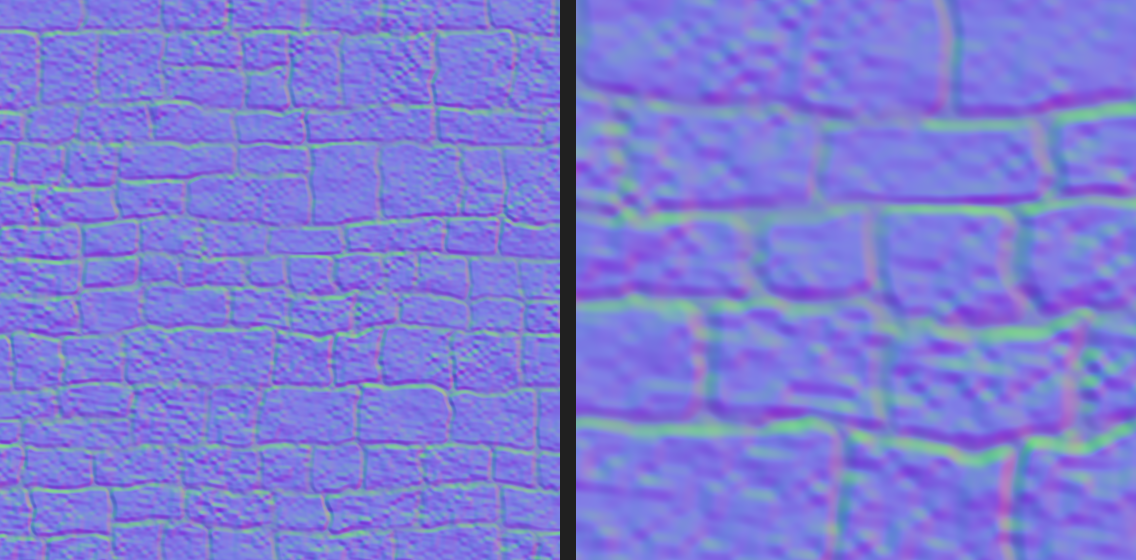
Left: the whole. Right: its middle third, enlarged.
Give the GLSL for this texture map, as a Shadertoy shader.

```glsl
float hash(vec2 p) {
    return fract(sin(dot(p, vec2(127.1, 311.7))) * 43758.5453);
}

float noise(vec2 p) {
    vec2 i = floor(p), f = fract(p);
    f = f * f * (3.0 - 2.0 * f);
    return mix(mix(hash(i), hash(i + vec2(1, 0)), f.x),
               mix(hash(i + vec2(0, 1)), hash(i + vec2(1, 1)), f.x), f.y);
}

// Irregular division of a line; the ends at 0 and count stay fixed
float edgeAt(float i, float count, float seed) {
    float inner = step(0.5, i) * step(i, count - 0.5);
    return i + 0.55 * inner * (hash(vec2(i, seed)) - 0.5);
}

// Start, end and index of the interval holding x
vec3 span(float x, float count, float seed) {
    float i = floor(x);
    if (x < edgeAt(i, count, seed)) i -= 1.0;
    else if (x >= edgeAt(i + 1.0, count, seed)) i += 1.0;
    return vec3(edgeAt(i, count, seed), edgeAt(i + 1.0, count, seed), i);
}

// Stone coverage: 0 in the joints, 1 on the faces
float masonry(vec2 p) {
    // Wavy, chipped outlines
    p += 0.022 * (vec2(noise(p * 9.0), noise(p * vec2(7, 10) + 40.0)) - 0.5);
    p += 0.010 * (vec2(noise(p * 34.0 + 9.0), noise(p * 30.0 + 70.0)) - 0.5);

    // Courses and long blocks
    vec3 row = span(p.y * 9.6 + 20.0, 99.0, 5.0);
    vec3 block = span(p.x * 3.2 + 20.3, 99.0, row.z + 7.0);
    vec2 lo = vec2((block.x - 20.3) / 3.2, (row.x - 20.0) / 9.6);
    vec2 hi = vec2((block.y - 20.3) / 3.2, (row.y - 20.0) / 9.6);
    float id = hash(vec2(row.z, block.z + 50.0));

    // Tall blocks split into two thin courses
    float tall = hi.y - lo.y;
    if (tall > 0.09 && id > 0.42) {
        float cut = mix(lo.y, hi.y, 0.38 + 0.24 * fract(id * 7.0));
        if (p.y < cut) hi.y = cut;
        else {
            lo.y = cut;
            id = fract(id + 0.37);
        }
    }

    // Single stones side by side
    float width = hi.x - lo.x;
    float count = clamp(floor(width / mix(0.08, 0.2, fract(id * 13.0)) + 0.5), 1.0, 4.0);
    vec3 piece = span((p.x - lo.x) / width * count, count, id * 90.0);
    hi.x = lo.x + piece.y * width / count;
    lo.x += piece.x * width / count;

    // Rounded box distance
    vec2 q = abs(p - 0.5 * (lo + hi)) - 0.5 * (hi - lo) + 0.012;
    float d = length(max(q, 0.0)) + min(max(q.x, q.y), 0.0) - 0.012;
    return smoothstep(0.0, 0.0095, -d);
}

float height(vec2 p) {
    // Joints deep in some places and nearly closed in others
    float joint = masonry(p) * mix(0.0009, 0.0041, noise(p * 10.0 + 20.0));
    // Broad dents and fine knobbly grain, rougher in patches
    float dents = 0.0036 * noise(p * vec2(22, 32) + 5.0);
    vec2 g = mat2(0.99, 0.12, -0.12, 0.99) * p;
    float grain = 0.0025 * noise(g * vec2(98, 122)) + 0.0022 * noise(p * vec2(58, 72) + 33.0);
    return joint + dents + grain * mix(0.4, 1.6, noise(p * 11.0 + 60.0));
}

void mainImage(out vec4 fragColor, in vec2 fragCoord) {
    vec2 uv = fragCoord / iResolution.y;

    // Slope by central differences
    vec2 e = vec2(0.002, 0.0);
    vec2 slope = vec2(height(uv - e.xy) - height(uv + e.xy),
                      height(uv - e.yx) - height(uv + e.yx)) / (2.0 * e.x);
    vec2 tilt = 0.5 * slope / sqrt(1.0 + dot(slope, slope));
    float cavity = 1.0 - masonry(uv);

    // Softened normal colour, greener and duller in the joints
    tilt.x *= 0.65;
    tilt.y += 0.045 * cavity - 0.018;
    float blue = 0.905 - 0.85 * max(tilt.y, 0.0) - 0.15 * max(-tilt.y, 0.0)
               - 0.45 * abs(tilt.x) - 0.08 * cavity;
    fragColor = vec4(0.498 + tilt.x, 0.5 + tilt.y, blue, 1.0);
}
```
